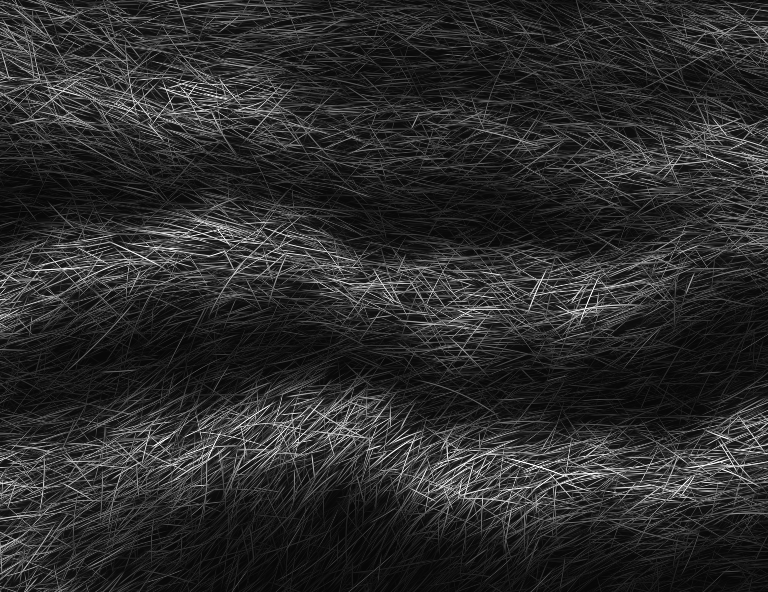
This texture is drawn by a WebGL 1 fragment shader. Its source:

```glsl
precision highp float;
uniform vec2 u_resolution;

vec4 hash4(vec3 c) {
  vec4 q = fract(c.xyzx * vec4(0.1031, 0.1030, 0.0973, 0.1099));
  q += dot(q, q.wzxy + 33.33);
  return fract((q.xxyz + q.yzzw) * q.zywx);
}

// Sunlit crest: short falloff above, long falloff below
float crest(float height) {
  float falloff = height > 0.0 ? 0.062 : 0.092;
  return exp(-height * height / (falloff * falloff));
}

float sunlight(vec2 p) {
  float wobble = 0.012 * sin(17.0 * p.x + 5.0 * p.y) + 0.008 * sin(31.0 * p.x - 9.0 * p.y);
  float y = p.y + wobble;
  float upper = crest(y - 0.80 - 0.05 * cos(2.8 * p.x));
  float middle = crest(y - 0.545 - 0.05 * sin(6.5 * p.x - 0.8));
  float lower = crest(y - 0.24 - 0.04 * sin(6.0 * p.x - 1.2));
  float top = crest(y - 0.96 - 0.02 * sin(5.0 * p.x));
  upper *= 0.62 + 0.28 * cos(5.6 * p.x - 1.2);
  middle *= 0.90 - 0.45 * smoothstep(0.95, 1.3, p.x);
  lower *= 0.75 + 0.30 * smoothstep(0.05, 0.5, p.x);
  top *= 0.42 + 0.15 * cos(5.0 * p.x - 0.6);
  float corner = 0.5 * exp(-18.0 * dot(p, p));
  float patches = 1.0 + 0.13 * sin(13.0 * p.x + 4.0 * sin(9.0 * p.y))
                      + 0.08 * sin(29.0 * p.y - 11.0 * p.x);
  return min(0.14 + 1.15 * patches * (upper + middle + lower + top + corner), 1.2);
}

// Lie of the grass, in radians from horizontal
float combAngle(vec2 p) {
  vec2 tuft = (p - vec2(0.45, 0.06)) * vec2(2.5, 5.0);
  return mix(0.3, -0.12, smoothstep(0.35, 0.7, p.y))
       + 0.2 * sin(6.0 * p.x + 9.0 * p.y + 2.5)
       + 0.65 * exp(-dot(tuft, tuft));
}

// Brightest blade of one scattered layer at p
float blades(vec2 p, float layer, float size, float light, float pixel) {
  vec2 grid = p / size + 7.31 * layer;
  vec2 home = floor(grid);
  float brightest = 0.0;
  for (int j = -1; j <= 1; j++) {
    for (int i = -1; i <= 1; i++) {
      vec2 cell = home + vec2(float(i), float(j));
      vec4 rnd = hash4(vec3(cell, layer));
      vec4 look = hash4(vec3(cell + 51.0, layer + 19.0));
      vec2 offset = (grid - cell - rnd.xy) * size;
      float stray = 2.0 * rnd.z - 1.0;
      float angle = combAngle(p - offset) + 0.32 * stray + 0.95 * pow(abs(stray), 5.0) * sign(stray);
      float c = cos(angle), s = sin(angle);
      vec2 along = vec2(c * offset.x + s * offset.y, c * offset.y - s * offset.x);

      // Hair-thin bent line with tapered ends
      float bend = 3.0 * (look.x - 0.5);
      float dist = abs(along.y - bend * along.x * along.x);
      float width = mix(0.0003, 0.0009, look.y * look.y);
      float line = 1.0 - smoothstep(-0.5, 0.72, (dist - width) / pixel);
      float reach = size * mix(0.5, 0.98, look.z);
      line *= 1.0 - smoothstep(0.5 * reach, reach, abs(along.x));

      float shade = 0.86 * rnd.w * rnd.w * (light + 0.22 * step(0.96, look.w));
      brightest = max(brightest, shade * line);
    }
  }
  return brightest;
}

void main() {
  vec2 p = gl_FragCoord.xy / u_resolution.y;
  float pixel = 1.0 / u_resolution.y;
  float light = sunlight(p);
  float grey = 0.0;
  for (int i = 0; i < 48; i++) {
    float layer = float(i);
    float size = mix(0.035, 0.11, fract(layer * 0.618));
    grey = max(grey, blades(p, layer, size, light, pixel));
  }
  // Deep shade between the blades
  grey = 0.02 + 0.05 * light + 0.95 * grey;
  gl_FragColor = vec4(vec3(min(grey, 1.0)), 1.0);
}
```
